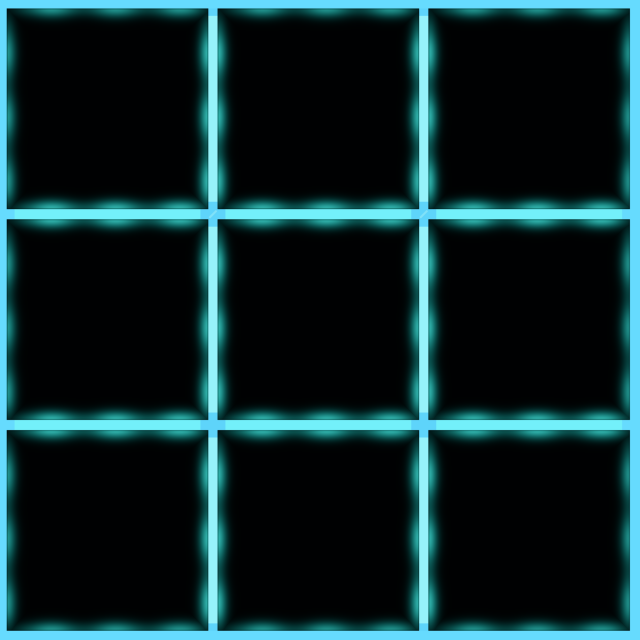
Give the GLSL for this pattern, as a WebGL 2 fragment shader.

```glsl
#version 300 es
precision highp float;
// A three by three grid of black tiles parted by luminous cyan bars.
// Bars come from distances to a square lattice; three soft Gaussian beads
// of teal light spill from each side of a tile.
uniform vec2 u_resolution;
out vec4 fragColor;

// Three evenly spaced soft lights along a tile side, t in 0..1.
float beads(float t) {
  float sum = 0.0;
  for (int i = 0; i < 3; i++) {
    float offset = (t - 0.235 - 0.304 * float(i)) / 0.105;
    sum += exp(-offset * offset);
  }
  return sum;
}

// Light at a distance from a bar: a faint even rim plus the deeper beads.
float spill(float t, float dist) {
  float ends = smoothstep(0.01, 0.12, t) * smoothstep(0.01, 0.12, 1.0 - t);
  float rim = 0.20 * mix(0.4, 1.0, ends) * exp(-pow(dist / 0.012, 2.0));
  float bead = 0.50 * beads(t) * exp(-pow(dist / 0.0145, 2.0));
  return rim + bead;
}

void main() {
  vec2 uv = gl_FragCoord.xy / u_resolution;
  float aa = 0.75 / min(u_resolution.x, u_resolution.y);

  // Lattice position; the outermost bars run on to the canvas edge.
  const float pitch = 0.3294;
  vec2 lattice = clamp((uv - vec2(0.0033, 0.0065)) / pitch, 0.0, 3.0);
  vec2 node = round(lattice);
  vec2 offset = (lattice - node) * pitch;
  vec2 axisDist = abs(offset);
  vec2 halfWidth = vec2(0.0072, 0.0079);
  vec2 edgeDist = axisDist - halfWidth;
  vec2 outer = step(1.4, abs(node - 1.5));

  // Teal light inside the tile, weaker along the outer frame.
  vec2 tile = fract(lattice);
  vec2 depth = max(edgeDist, 0.0);
  float sideGlow = spill(1.0 - tile.y, depth.x) * mix(1.0, 0.82, outer.x);
  float rowGlow = spill(tile.x, depth.y) * mix(1.0, 0.82, outer.y);
  float glow = max(sideGlow, rowGlow);
  // A thin shaded seam sets the bars off from the glow.
  glow *= mix(0.65, 1.0, smoothstep(0.0, 0.003, min(depth.x, depth.y)));
  vec3 color = vec3(0.0, 0.005, 0.007) + vec3(0.4 * glow * glow, glow, 0.96 * glow);

  // Inner bars are pale, the frame and the joints bluer.
  vec3 frameBlue = vec3(0.40, 0.86, 0.995);
  vec3 jointBlue = vec3(0.37, 0.83, 0.98);
  vec2 joint = 1.0 - smoothstep(-aa, aa, axisDist - 0.0195);
  vec3 column = mix(vec3(0.59, 0.95, 0.98), frameBlue, outer.x);
  vec3 row = mix(vec3(0.45, 0.94, 0.98), frameBlue, outer.y);
  column = mix(column, mix(jointBlue, frameBlue, outer.x), joint.y);
  row = mix(row, mix(jointBlue, frameBlue, max(outer.x, outer.y)), joint.x);
  vec2 bar = 1.0 - smoothstep(-aa, aa, edgeDist);
  color = mix(color, column, bar.x);
  color = mix(color, row, bar.y);

  // Fine diagonal scratch over the upper inner joints.
  float scratch = 1.0 - smoothstep(0.0004, 0.0004 + 2.0 * aa, abs(offset.x - offset.y) * 0.707);
  scratch *= (1.0 - outer.x) * step(1.5, node.y) * (1.0 - outer.y);
  scratch *= 1.0 - smoothstep(0.007, 0.009, length(offset));
  color = mix(color, vec3(0.62, 0.93, 0.97), 0.55 * scratch);

  fragColor = vec4(color, 1.0);
}
```
